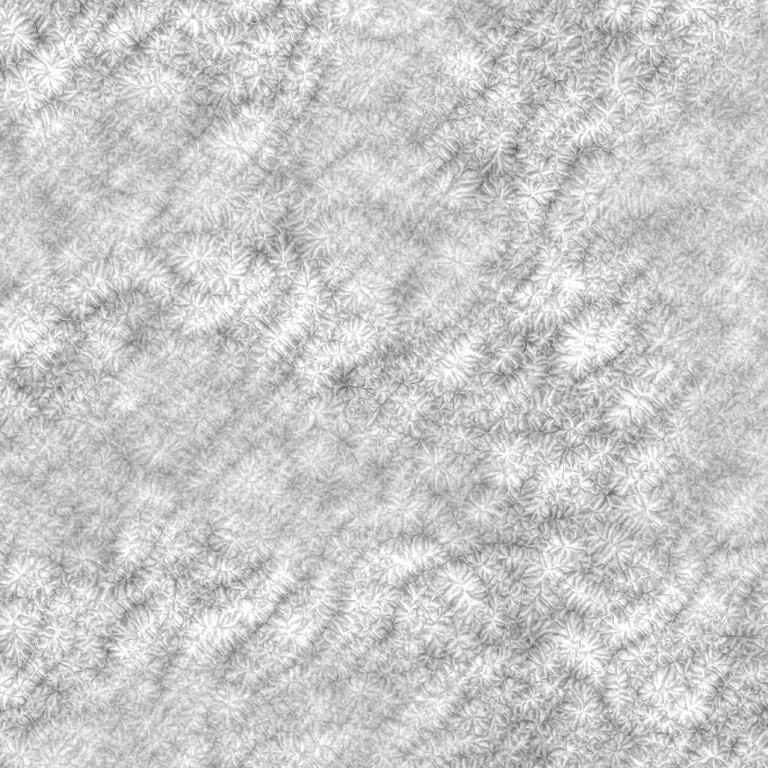
This texture is drawn by a Shadertoy shader. Its source:

```glsl
// Pale crumpled sheet: soft grey creases, mostly rising to the right, part bright puffs.
// Creases come from warped, stretched noise; feathery wrinkles are oriented waves
// that follow the slope of the crease field, topped with scratches and fine grain.

const float TAU = 6.2831853;
const float RISING = 0.85;    // main crease direction, radians
const float FALLING = -0.45;  // crossing crease direction
const float CREASE_MEAN = 0.76;
const vec3 PAPER = vec3(0.797);

vec2 hash2(vec2 p) {
    vec3 q = fract(p.xyx * vec3(0.1031, 0.1030, 0.0973));
    q += dot(q, q.yzx + 33.33);
    return fract((q.xx + q.yz) * q.zy);
}

vec2 randomDirection(vec2 cell) {
    float angle = TAU * hash2(cell).x;
    return vec2(cos(angle), sin(angle));
}

// Gradient noise, centred on zero
float noise(vec2 p) {
    vec2 cell = floor(p), f = fract(p);
    vec2 u = f * f * f * (f * (f * 6.0 - 15.0) + 10.0);
    float a = dot(randomDirection(cell), f);
    float b = dot(randomDirection(cell + vec2(1, 0)), f - vec2(1, 0));
    float c = dot(randomDirection(cell + vec2(0, 1)), f - vec2(0, 1));
    float d = dot(randomDirection(cell + vec2(1, 1)), f - vec2(1, 1));
    return mix(mix(a, b, u.x), mix(c, d, u.x), u.y);
}

// Coordinates along and across a direction, with a frequency for each
vec2 stretched(vec2 p, float angle, vec2 frequency) {
    vec2 along = vec2(cos(angle), sin(angle));
    return vec2(dot(p, along), dot(p, vec2(-along.y, along.x))) * frequency;
}

// One at the zero line of the noise, fading softly to both sides
float fold(vec2 p, float sharpness) {
    float n = noise(p);
    return exp(-sharpness * sqrt(n * n + 0.0008));
}

float creases(vec2 p) {
    vec2 bend = vec2(noise(p * 10.0 + 31.0), noise(p * 10.0 + 67.0));
    vec2 w = p + 0.035 * bend;
    float rising = fold(stretched(w, RISING, vec2(7.0, 15.0)) + 40.0, 6.0);
    float falling = fold(stretched(w, FALLING, vec2(8.0, 16.0)) + 90.0, 6.0);
    float small = fold(stretched(w, RISING, vec2(17.0, 25.0)) + 150.0, 6.0);
    return 0.8 * rising + 0.55 * falling + 0.5 * small;
}

vec2 slope(vec2 p) {
    vec2 e = vec2(0.005, 0.0);
    vec2 rise = vec2(creases(p + e.xy) - creases(p - e.xy),
                     creases(p + e.yx) - creases(p - e.yx));
    return rise / (2.0 * e.x);
}

// Blended waves from scattered centres; 'across' is perpendicular to the lines
float wrinkles(vec2 p, vec2 across, float scale) {
    vec2 q = p * scale, cell = floor(q);
    float sum = 0.0, total = 0.0;
    for (int y = -1; y <= 1; y++)
    for (int x = -1; x <= 1; x++) {
        vec2 id = cell + vec2(x, y);
        vec2 rnd = hash2(id + 211.0);
        vec2 d = q - id - rnd;
        float weight = exp(-3.0 * dot(d, d));
        sum += weight * cos(TAU * (1.2 * dot(d, across) + rnd.x + rnd.y));
        total += weight;
    }
    return sum / total;
}

void mainImage(out vec4 fragColor, in vec2 fragCoord) {
    vec2 p = fragCoord / iResolution.y;

    // Large folds, fainter in calm patches
    float crease = creases(p);
    float contrast = mix(0.6, 1.12, smoothstep(-0.25, 0.2, noise(p * 3.5 + 12.0)));
    float shade = -0.25 * contrast * (crease - CREASE_MEAN);

    // Feathered wrinkles running down from the creases
    vec2 g = slope(p);
    vec2 across = vec2(-g.y, g.x) / (length(g) + 2.0);
    float feather = wrinkles(p, across, 45.0);
    float fleck = wrinkles(p + 0.002 * feather, across, 105.0);
    shade += contrast * feather * (0.035 + 0.04 * crease);
    shade += 0.15 * contrast * (smoothstep(-0.6, 0.6, fleck) - 0.5);

    // Straight scratches in both directions, then paper grain
    float scratches = noise(stretched(p, RISING, vec2(14.0, 110.0)) + 300.0)
                    + 0.7 * noise(stretched(p, FALLING, vec2(18.0, 120.0)) + 500.0);
    shade += 0.11 * scratches;
    shade += 0.12 * noise(p * 260.0 + 7.0);

    fragColor = vec4(clamp(PAPER + shade, 0.0, 0.99), 1.0);
}
```
